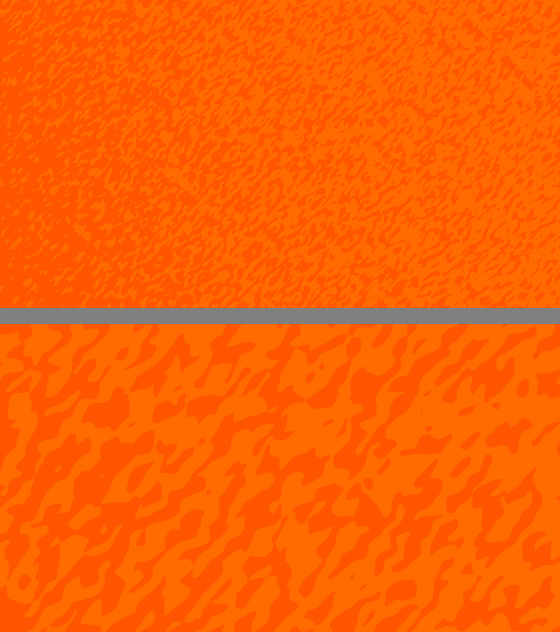
Top: the whole. Bottom: its middle third, enlarged.
A Shadertoy shader for this texture:

```glsl
const vec3 DEEP_ORANGE = vec3(1.0, 0.33, 0.0);
const vec3 LIGHT_ORANGE = vec3(1.0, 0.42, 0.0);
const float STREAK_ANGLE = 0.82;
const float NOISE_SPREAD = 0.24;

// Random unit vector for a lattice point
vec2 hashDirection(vec2 cell) {
    vec3 p = fract(cell.xyx * vec3(0.1031, 0.1030, 0.0973));
    p += dot(p, p.yzx + 33.33);
    float angle = 6.28318 * fract((p.x + p.y) * p.z);
    return vec2(cos(angle), sin(angle));
}

float gradientNoise(vec2 p) {
    vec2 cell = floor(p);
    vec2 f = p - cell;
    vec2 blend = f * f * (3.0 - 2.0 * f);
    vec2 e = vec2(0.0, 1.0);
    float a = dot(hashDirection(cell), f);
    float b = dot(hashDirection(cell + e.yx), f - e.yx);
    float c = dot(hashDirection(cell + e.xy), f - e.xy);
    float d = dot(hashDirection(cell + e.yy), f - e.yy);
    return mix(mix(a, b, blend.x), mix(c, d, blend.x), blend.y);
}

vec2 rotate(vec2 p, float angle) {
    float c = cos(angle), s = sin(angle);
    return vec2(c * p.x + s * p.y, c * p.y - s * p.x);
}

// Slanted streaks, roughened by finer grain and gathered into loose clumps
float streakField(vec2 p, float angle) {
    vec2 q = rotate(p, angle);
    vec2 warp = vec2(gradientNoise(p * 45.0 + 17.0), gradientNoise(p * 45.0 + 71.0));
    q += 0.008 * warp;
    float streaks = gradientNoise(q * vec2(29.0, 72.0) + 200.0);
    float grain = gradientNoise(q * vec2(52.0, 88.0) + 431.0);
    float clumps = gradientNoise(q * vec2(9.0, 16.0) + 90.0);
    return streaks + 0.5 * grain + 0.22 * clumps;
}

// Balance of light over deep colour, rising quickly from the left
float lightBias(vec2 uv, float spread) {
    float across = uv.x + 0.18 * (uv.y - 0.5);
    return spread * (0.65 - 1.75 * exp(-2.7 * across));
}

void mainImage(out vec4 fragColor, in vec2 fragCoord) {
    vec2 uv = fragCoord / iResolution.xy;
    vec2 p = fragCoord / iResolution.y;

    float field = streakField(p, STREAK_ANGLE) + lightBias(uv, NOISE_SPREAD);

    // Edge about one pixel wide
    float edge = 0.7 * length(vec2(dFdx(field), dFdy(field))) + 1e-4;
    float light = smoothstep(-edge, edge, field);

    fragColor = vec4(mix(DEEP_ORANGE, LIGHT_ORANGE, light), 1.0);
}
```
